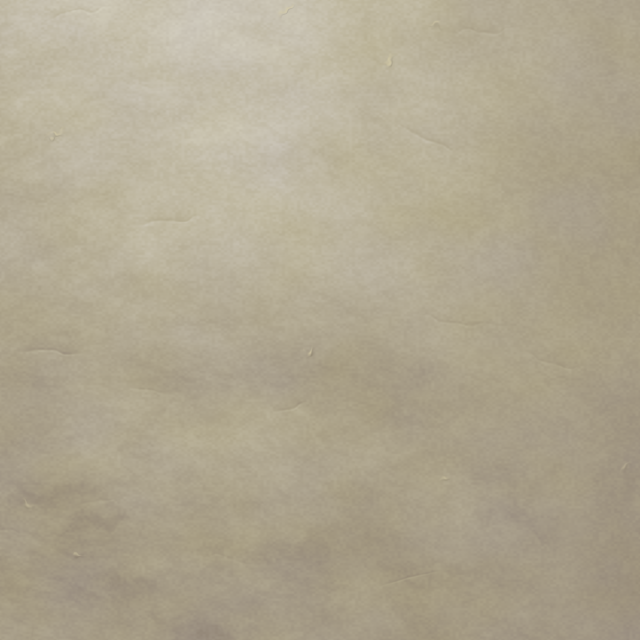
A WebGL 1 fragment shader for this texture:

```glsl
precision highp float;
// Hand-trowelled plaster under a soft lamp at the top: a broad glow sets the tone,
// stretched value noise adds clouds, streaks and relief, and jittered grid cells
// scatter fine creases and small pale chips.

uniform vec2 u_resolution;

float hash(vec2 p) {
  vec3 q = fract(p.xyx * 0.1031);
  q += dot(q, q.yzx + 33.33);
  return fract((q.x + q.y) * q.z);
}

vec2 hash2(vec2 p) {
  return vec2(hash(p + 17.3), hash(p + 71.9));
}

float noise(vec2 p) {
  vec2 i = floor(p), f = fract(p);
  f = f * f * f * (f * (f * 6.0 - 15.0) + 10.0);
  return mix(mix(hash(i), hash(i + vec2(1.0, 0.0)), f.x),
             mix(hash(i + vec2(0.0, 1.0)), hash(i + 1.0), f.x), f.y);
}

// Centred fractal noise, roughly -0.5 to 0.5
float fbm(vec2 p) {
  float sum = 0.0, amp = 0.5;
  for (int i = 0; i < 5; i++) {
    sum += amp * (noise(p) - 0.5);
    p = mat2(1.6, 1.2, -1.2, 1.6) * p + 9.7;
    amp *= 0.5;
  }
  return sum;
}

vec2 rotate(vec2 p, float a) {
  return vec2(cos(a) * p.x + sin(a) * p.y, cos(a) * p.y - sin(a) * p.x);
}

// Surface height of the trowel work, longer across than up
float relief(vec2 p) {
  return fbm(p * vec2(11.0, 22.0) + 2.5 * fbm(p * 4.0));
}

// Short bent ridges: dark above, lit below, with a soft shadow
float creases(vec2 uv) {
  float tone = 0.0;
  vec2 cell = floor(uv * 6.0);
  for (int y = -1; y <= 1; y++) {
    for (int x = -1; x <= 1; x++) {
      vec2 id = cell + vec2(float(x), float(y));
      vec2 rnd = hash2(id);
      vec2 p = rotate(uv - (id + rnd) / 6.0, 0.7 * (rnd.x - 0.5));
      float halfLen = mix(0.02, 0.085, rnd.y);
      p.y += (rnd.x - 0.4) * 5.0 * p.x * p.x + 0.014 * (noise(p * 45.0 + id * 7.0) - 0.5);
      float ends = 1.0 - smoothstep(0.2, 1.0, abs(p.x) / halfLen);
      float s = p.y / 0.003;
      float shadow = smoothstep(-0.002, 0.003, p.y) * exp(-abs(p.y) / 0.015);
      float strength = step(0.5, hash(id + 5.1)) * (0.3 + 0.7 * hash(id + 8.4));
      tone -= strength * ends * (0.06 * s * exp(-s * s) + 0.03 * shadow);
    }
  }
  return tone;
}

// Tiny ragged chips: x is the pale face, y the shaded lower rim
vec2 chips(vec2 uv) {
  vec2 mask = vec2(0.0);
  vec2 cell = floor(uv * 11.0);
  for (int y = -1; y <= 1; y++) {
    for (int x = -1; x <= 1; x++) {
      vec2 id = cell + vec2(float(x), float(y));
      vec2 rnd = hash2(id + 40.0);
      vec2 p = rotate(uv - (id + rnd) / 11.0, 2.0 * (rnd.y - 0.5));
      p += 0.012 * (vec2(noise(uv * 110.0), noise(uv * 110.0 + 50.0)) - 0.5);
      vec2 size = vec2(mix(0.003, 0.011, rnd.x), 0.0026);
      float on = step(0.92, hash(id + 23.0)) * (0.3 + 0.7 * rnd.y);
      mask.x += on * exp(-dot(p / size, p / size));
      p.y += 0.0045;
      mask.y += on * exp(-dot(p / size, p / size));
    }
  }
  return mask;
}

void main() {
  vec2 uv = gl_FragCoord.xy / u_resolution;

  // Lamp glow, fading to the right and downwards
  vec2 d = (uv - vec2(0.33, 1.05)) * vec2(1.6, 1.4);
  float tone = 0.622 + 0.158 * exp(-dot(d, d));

  // Clouds and streaks, which tilt the other way lower down
  vec2 p = rotate(uv, mix(-0.25, 0.2, uv.y));
  float inner = 1.0 - 0.55 * smoothstep(0.5, 0.95, uv.x);
  tone += 0.07 * fbm(p * vec2(4.0, 6.5) + 2.0);
  tone += 0.065 * inner * fbm(p * vec2(9.0, 16.0) + 31.0);
  float low = 1.0 - smoothstep(0.2, 0.8, uv.y + 0.4 * uv.x);
  float streak = fbm(p * vec2(9.0, 22.0) + 2.0 * fbm(p * 12.0) + 63.0);
  tone -= (0.012 + 0.025 * low) * smoothstep(0.0, 0.4, streak);

  // Raking light on the relief, creases and two sizes of grain
  tone += 0.075 * inner * (relief(p + vec2(-0.002, 0.005)) - relief(p));
  tone += inner * creases(uv);
  tone += 0.026 * (noise(uv * vec2(210.0, 270.0)) - 0.5);
  tone += 0.014 * (noise(p * vec2(80.0, 150.0) + 11.0) - 0.5);

  // Grey brown to warm cream, with yellowish and greyish patches
  float t = (tone - 0.61) / 0.17;
  vec3 color = mix(vec3(0.61, 0.565, 0.495), vec3(0.78, 0.755, 0.69), t);
  color.b -= 0.1 * clamp(t * (1.0 - t), 0.0, 0.25);
  color += vec3(0.006, 0.005, -0.05) * fbm(uv * vec2(9.0, 12.0) + 90.0);

  vec2 chip = chips(uv) * inner;
  color -= 0.07 * chip.y;
  color = mix(color, vec3(0.84, 0.8, 0.65), 0.7 * min(chip.x, 1.0));
  gl_FragColor = vec4(color, 1.0);
}
```
